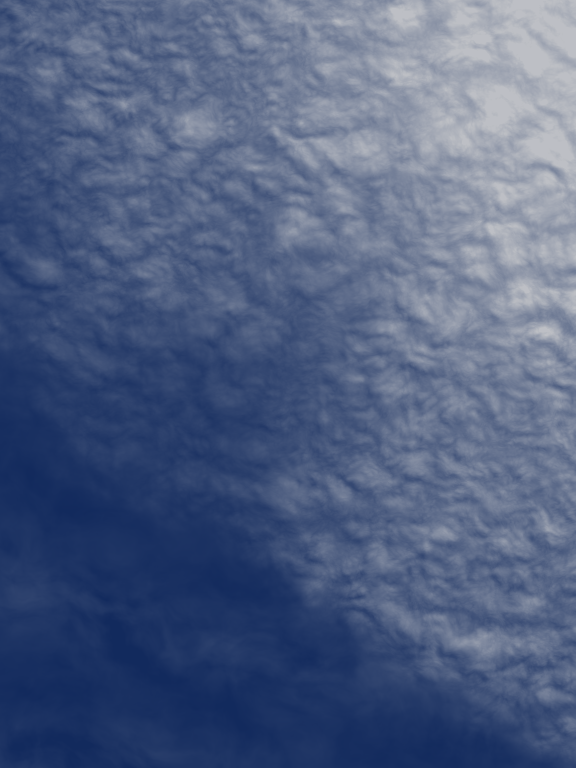
Reproduce this texture procedurally as a WebGL 1 fragment shader.

```glsl
precision highp float;
// Broken altocumulus over a deep blue sky, lit by a glow at the upper right.

uniform vec2 u_resolution;

#define PUFF_SCALE 17.0      // puffs per canvas height
#define PUFF_CONTRAST 1.35   // light and dark inside the puffs
#define RELIEF 1.1           // side light on the puffs
#define WARP 0.03            // bending of the puff outlines
#define RAGGED 0.26          // roughness of the cloud borders
#define BASE_LIGHT 0.41      // cloud brightness far from the glow
#define GLOW_GAIN 0.8
#define GLOW_FALLOFF 2.3
#define HAZE 0.13            // thin veil in the clear sky

const vec3 SKY_BLUE = vec3(0.072, 0.165, 0.365);
const vec3 CLOUD_WHITE = vec3(0.65, 0.67, 0.715);

vec2 hashGradient(vec2 cell) {
  vec2 k = vec2(dot(cell, vec2(127.1, 311.7)), dot(cell, vec2(269.5, 183.3)));
  return fract(sin(k) * 43758.5453) * 2.0 - 1.0;
}

// Gradient noise, centred on zero
float noise(vec2 p) {
  vec2 i = floor(p), f = fract(p);
  vec2 u = f * f * f * (f * (f * 6.0 - 15.0) + 10.0);
  float a = dot(hashGradient(i), f);
  float b = dot(hashGradient(i + vec2(1, 0)), f - vec2(1, 0));
  float c = dot(hashGradient(i + vec2(0, 1)), f - vec2(0, 1));
  float d = dot(hashGradient(i + vec2(1, 1)), f - vec2(1, 1));
  return mix(mix(a, b, u.x), mix(c, d, u.x), u.y);
}

vec2 nextOctave(vec2 p) {
  return mat2(1.6, 1.2, -1.2, 1.6) * p + 7.3;
}

float fbm(vec2 p) {
  float sum = 0.0, amp = 0.5;
  for (int i = 0; i < 5; i++) {
    sum += amp * noise(p);
    p = nextOctave(p);
    amp *= 0.5;
  }
  return sum;
}

// Rounded lumps parted by soft dark creases
float billow(vec2 p) {
  float sum = 0.0, amp = 1.0;
  for (int i = 0; i < 5; i++) {
    float n = noise(p);
    sum += amp * sqrt(n * n + 0.004);
    p = nextOctave(p);
    amp *= 0.52;
  }
  return sum;
}

float puffs(vec2 p) {
  vec2 q = p + WARP * vec2(fbm(p * 9.0), fbm(p * 9.0 + 31.0));
  q = mat2(0.76, 0.25, -0.2, 1.0) * q;
  return billow(q * PUFF_SCALE);
}

float bump(vec2 d) {
  return exp(-dot(d, d));
}

// Share of cloud: a slanted lower border and a thin area at the left
float cloudCover(vec2 uv, vec2 p) {
  float rough = fbm(p * 5.0 + 3.0) + 0.6 * fbm(p * 17.0);
  float lowerEdge = uv.y + 0.43 * uv.x - 0.435 + 0.35 * RAGGED * rough;
  float leftEdge = uv.y + 1.25 * uv.x - 0.8 + 1.3 * RAGGED * rough;
  float thin = 0.45 * bump((uv - vec2(0.5, 0.52)) / vec2(0.2, 0.24))
             + 0.5 * bump((uv - vec2(0.23, 0.45)) / vec2(0.16, 0.12));
  return smoothstep(-0.04, 0.08, lowerEdge)
       * smoothstep(-0.55, 0.36, leftEdge)
       * clamp(1.0 - thin + 0.32 * rough, 0.0, 1.15);
}

// Faint streaks across the clear sky
float veil(vec2 uv, vec2 p) {
  vec2 q = p + 0.09 * vec2(fbm(p * 6.0 + 11.0), fbm(p * 6.0 + 19.0));
  float streaks = fbm(mat2(6.0, 4.0, -3.0, 14.0) * q) + 0.5 * fbm(q * 30.0);
  float band = exp(-pow((uv.y - 0.24 + 0.2 * uv.x) / 0.06, 2.0));
  float corner = bump((uv - vec2(0.1, 0.0)) / vec2(0.35, 0.06));
  float upper = smoothstep(0.4, 0.75, uv.y);
  return max(0.0, 0.4 + 1.5 * streaks) * (0.6 + band + corner + 0.5 * upper);
}

void main() {
  vec2 uv = gl_FragCoord.xy / u_resolution;
  vec2 p = gl_FragCoord.xy / u_resolution.y;

  // Glow of the hidden sun
  vec2 toGlow = uv - vec2(1.0);
  float glow = exp(-GLOW_FALLOFF * dot(toGlow, toGlow));
  float light = BASE_LIGHT + GLOW_GAIN * glow;

  // Puffs, flatter where the glow washes them out
  float lump = puffs(p);
  float slope = lump - puffs(p + vec2(0.004, 0.007));
  float contrast = mix(1.0, 0.28, glow);
  float shade = 0.94 + contrast * (PUFF_CONTRAST * (lump - 0.42) + RELIEF * slope);

  float cover = cloudCover(uv, p);
  float white = light * cover * max(shade, 0.2);
  white += HAZE * veil(uv, p) * (1.0 - min(cover, 1.0));

  gl_FragColor = vec4(mix(SKY_BLUE, CLOUD_WHITE, clamp(white, 0.0, 1.16)), 1.0);
}
```
